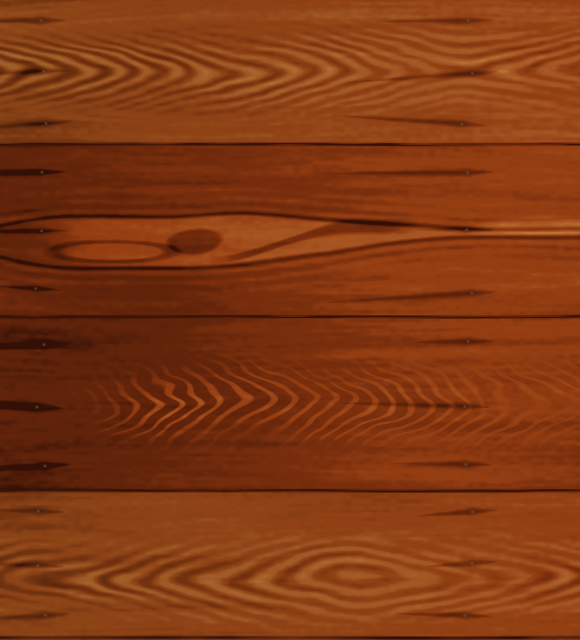
This texture is drawn by a Shadertoy shader. Its source:

```glsl
// Four stacked horizontal wood planks with cathedral grain, dark seams and nail stains.
// Each plank builds one scalar "tone" from fibres, growth rings and stains;
// a colour ramp then turns the tone into reddish brown wood.

const float TAU = 6.2832;
// Plank borders and grain axes, measured downwards from the top
const float EDGES[5] = float[5](-0.0025, 0.2266, 0.496, 0.768, 0.9975);
const vec4 AXIS       = vec4(0.110, 0.371, 0.632, 0.905);
const vec4 TONE_LEFT  = vec4(0.56, 0.29, 0.19, 0.56);
const vec4 TONE_RIGHT = vec4(0.67, 0.58, 0.57, 0.65);
// Growth rings: centre, rings per width, steepness, closed (+1) or open (-1)
const vec4 RING_X     = vec4(0.82, 0.0, 1.10, 0.62);
const vec4 RING_FREQ  = vec4(17.0, 0.0, 29.0, 13.0);
const vec4 RING_SLOPE = vec4(4.0, 0.0, 2.0, 4.5);
const vec4 RING_SIGN  = vec4(-1.0, 0.0, -1.0, 1.0);
const vec3 NAIL_ROWS  = vec3(0.145, 0.50, 0.845);
const vec2 NAIL_COLS  = vec2(0.07, 0.805);
const float SEAM_WIDTH = 0.0022;

const vec3 DEEP   = vec3(0.20, 0.06, 0.02);
const vec3 DARK   = vec3(0.38, 0.14, 0.04);
const vec3 MID    = vec3(0.47, 0.18, 0.05);
const vec3 ORANGE = vec3(0.58, 0.24, 0.07);
const vec3 LIGHT  = vec3(0.65, 0.33, 0.13);
const vec3 PALE   = vec3(0.76, 0.46, 0.20);
const vec3 NAIL   = vec3(0.42, 0.38, 0.36);

float hash(vec2 p) {
    vec3 q = fract(p.xyx * 0.1031);
    q += dot(q, q.yzx + 33.33);
    return fract((q.x + q.y) * q.z);
}

// Value noise, centred on zero
float noise(vec2 p) {
    vec2 i = floor(p), f = fract(p);
    f = f * f * (3.0 - 2.0 * f);
    float a = mix(hash(i), hash(i + vec2(1, 0)), f.x);
    float b = mix(hash(i + vec2(0, 1)), hash(i + vec2(1, 1)), f.x);
    return mix(a, b, f.y) - 0.5;
}

float ellipse(vec2 p, vec2 centre, vec2 radius) { return length((p - centre) / radius); }

vec3 woodRamp(float t) {
    vec3 c = mix(DEEP, DARK, smoothstep(0.0, 0.25, t));
    c = mix(c, MID, smoothstep(0.25, 0.42, t));
    c = mix(c, ORANGE, smoothstep(0.42, 0.60, t));
    c = mix(c, LIGHT, smoothstep(0.60, 0.80, t));
    return mix(c, PALE, smoothstep(0.80, 1.05, t));
}

// Chevrons or closed ovals along the plank axis
float ringFigure(vec2 p, int k) {
    vec2 w = p + vec2(0.07 * noise(p * vec2(6, 14) + 3.0) + 0.025 * noise(p * vec2(20, 60)),
                      0.020 * noise(p * vec2(5, 8) + 17.0));
    float dx = w.x - RING_X[k], dy = w.y - AXIS[k];
    float field = RING_SIGN[k] * sqrt(dx * dx + 0.003) + RING_SLOPE[k] * sqrt(dy * dy + 0.00012);
    float wave = sin(TAU * RING_FREQ[k] * field);
    float patchy = clamp(0.8 + 1.1 * noise(p * vec2(7, 22) + 40.0), 0.2, 1.2);
    float fade = exp(-pow(abs(dy) / 0.052, 2.5)) * patchy;
    if (k == 2) {
        fade *= smoothstep(0.08, 0.28, p.x) * mix(1.0, 0.4, smoothstep(0.5, 0.75, p.x));
        return fade * (0.46 * smoothstep(0.1, 0.95, wave) - 0.07);
    }
    return fade * (0.21 * wave + 0.03);
}

// Long lens of pale wood holding a teardrop, a knot and a dark band
float lensFigure(vec2 p) {
    p += vec2(0.03, 0.010) * vec2(noise(p * vec2(8, 20)), noise(p * vec2(7, 9) + 5.0));
    float mid = mix(0.377, 0.364, smoothstep(0.3, 0.8, p.x));
    float halfHeight = 0.006 + 0.036 * smoothstep(-0.15, 0.15, p.x) * (1.0 - smoothstep(0.3, 0.85, p.x));
    float g = abs(p.y - mid) - halfHeight;
    float t = 0.30 * smoothstep(0.0, -0.006, g) * smoothstep(0.02, 0.2, p.x);
    t += 0.14 * -cos(g * TAU / 0.016) * exp(-max(g, 0.0) / 0.022) * smoothstep(-0.004, 0.004, g);
    t -= 0.20 * exp(-pow(g / 0.0035, 2.0));
    float drop = ellipse(p, vec2(0.20, 0.392), vec2(0.085, 0.014));
    t -= 0.30 * smoothstep(1.55, 1.2, drop);
    t += 0.34 * smoothstep(1.1, 0.85, drop);
    t -= 0.36 * smoothstep(1.1, 0.8, ellipse(p, vec2(0.34, 0.377), vec2(0.052, 0.021)));
    float bandY = mix(0.405, 0.355, smoothstep(0.38, 0.62, p.x));
    float bandW = 0.005 + 0.006 * smoothstep(0.5, 0.62, p.x);
    t -= 0.40 * exp(-pow((p.y - bandY) / bandW, 4.0)) * smoothstep(0.36, 0.44, p.x) * smoothstep(0.73, 0.66, p.x);
    return t + 0.17 * smoothstep(1.2, 0.7, ellipse(p, vec2(0.94, 0.352), vec2(0.10, 0.016)));
}

void mainImage(out vec4 fragColor, in vec2 fragCoord) {
    vec2 p = vec2(fragCoord.x, iResolution.y - fragCoord.y) / iResolution.xy;
    float aspect = iResolution.x / iResolution.y;

    // Current plank and distance to the nearest seam
    int k = 0;
    float seamY = p.y + 0.003 * noise(vec2(p.x * 4.0, 2.0));
    float seam = 1.0;
    for (int i = 0; i < 5; i++) {
        seam = min(seam, abs(seamY - EDGES[i]));
        if (i > 0 && i < 4 && seamY > EDGES[i]) k = i;
    }
    float top = EDGES[k], height = EDGES[k + 1] - top;

    // Base shade and fibres
    float tone = mix(TONE_LEFT[k], TONE_RIGHT[k], smoothstep(0.0, 0.9, p.x));
    float flow = p.y + 0.02 * noise(p * vec2(3, 7));
    tone += 0.13 * noise(vec2(p.x * 3.0, flow * 65.0)) + 0.10 * noise(vec2(p.x * 14.0, flow * 190.0));
    tone += 0.07 * noise(p * vec2(90, 170)) + 0.10 * noise(p * vec2(4, 9) + 8.0);
    tone += k == 1 ? lensFigure(p) : ringFigure(p, k);

    // Nail stains: tapered streaks trailing to the left
    float dot0 = 0.0;
    for (int n = 0; n < 6; n++) {
        int row = n / 2;
        vec2 id = vec2(float(n) + 3.0, float(k) * 7.0 + 1.0);
        float r = hash(id), s = hash(id + 31.0);
        vec2 q = p - vec2(NAIL_COLS[n % 2] + 0.02 * (s - 0.5), top + height * (NAIL_ROWS[row] + 0.03 * (r - 0.5)));
        float bend = q.y + q.x * 0.14 * (s - 0.5);
        float along = q.x < 0.0 ? -q.x / (0.08 + 0.19 * r * r) : q.x / 0.045;
        float taper = max(0.0, 1.0 - along);
        tone -= 0.42 * sqrt(taper) * exp(-pow(bend / (0.0012 + 0.0042 * taper), 2.0));
        dot0 = max(dot0, smoothstep(0.0035, 0.001, length(q * vec2(aspect, 1))));
    }

    // Seams with a soft worn shadow
    float wear = 0.8 + 0.7 * noise(vec2(p.x * 18.0, float(k)));
    tone -= 0.13 * exp(-seam / 0.006);
    tone = mix(tone, 0.06, wear * smoothstep(SEAM_WIDTH * 1.8, SEAM_WIDTH * 0.4, seam));

    // Lighter planks lean to a duller tan on the left
    vec3 colour = woodRamp(tone);
    float tan0 = (k == 0 || k == 3) ? 1.0 - 0.8 * p.x : 0.0;
    colour *= mix(vec3(1), vec3(0.94, 1.10, 1.25), tan0);
    fragColor = vec4(mix(colour, NAIL, 0.5 * dot0), 1.0);
}
```
